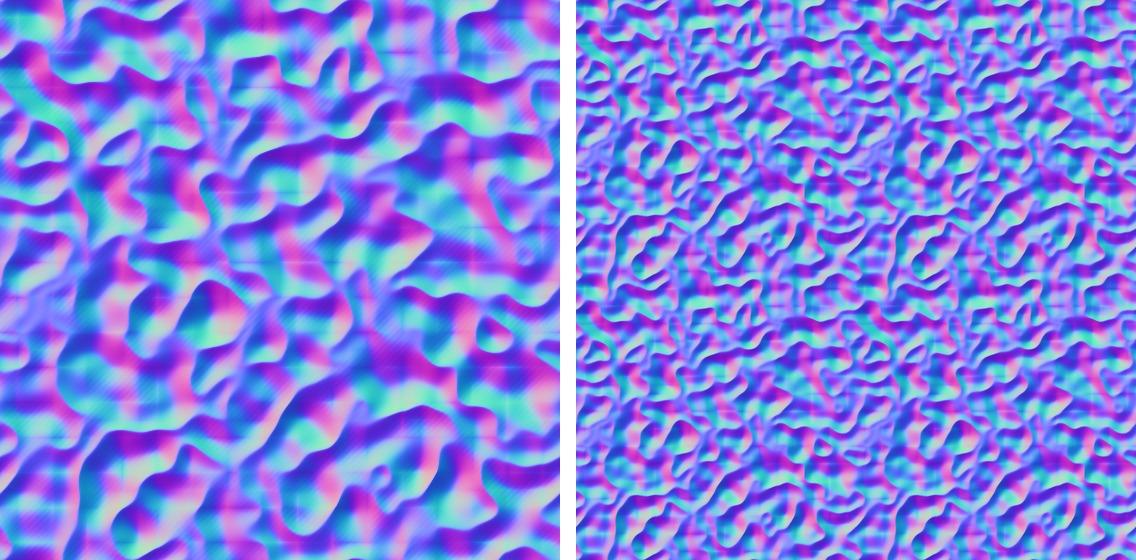
Left: one tile. Right: repeated 2 by 2.
Reproduce this texture map procedurally as a three.js fragment shader.

```glsl
varying vec2 vUv;

#define CELLS 8.0          // coarse lattice cells across the tile
#define DETAIL 0.5         // weight of the octave at twice the frequency
#define CREASE 0.065       // softness of the valley creases
#define TILT 1.35          // steepness of the relief
#define SLOPE_LIMIT 0.25   // compression of the steepest slopes
#define RIPPLE_COUNT 80.0  // fine diagonal ripples across the tile
#define RIPPLE_TILT 0.035  // strength of those ripples
#define SEED 17.0

const float TAU = 6.2831853;

vec2 hash22(vec2 p) {
  vec3 q = fract(p.xyx * vec3(0.1031, 0.1030, 0.0973));
  q += dot(q, q.yzx + 33.33);
  return fract((q.xx + q.yz) * q.zy);
}

// Unit gradient at a lattice point, wrapped to the period
vec2 latticeGradient(vec2 cell, float period) {
  vec2 wrapped = mod(cell, period);
  return normalize(hash22(wrapped + SEED + period) * 2.0 - 0.9999);
}

// Tiling gradient noise: x = value, yz = analytic slope per cell
vec3 gradientNoise(vec2 p, float period) {
  vec2 cell = floor(p);
  vec2 f = p - cell;
  vec2 u = f * f * (3.0 - 2.0 * f);
  vec2 du = 6.0 * f * (1.0 - f);
  vec2 e = vec2(1.0, 0.0);

  vec2 ga = latticeGradient(cell, period);
  vec2 gb = latticeGradient(cell + e.xy, period);
  vec2 gc = latticeGradient(cell + e.yx, period);
  vec2 gd = latticeGradient(cell + e.xx, period);
  float va = dot(ga, f);
  float vb = dot(gb, f - e.xy);
  float vc = dot(gc, f - e.yx);
  float vd = dot(gd, f - e.xx);

  float twist = va - vb - vc + vd;
  float value = va + u.x * (vb - va) + u.y * (vc - va) + u.x * u.y * twist;
  vec2 slope = mix(mix(ga, gb, u.x), mix(gc, gd, u.x), u.y)
             + du * (u.yx * twist + vec2(vb, vc) - va);
  return vec3(value, slope);
}

void main() {
  // Two octaves; the finer one is shifted half a cell off the coarse lattice
  vec3 field = gradientNoise(vUv * CELLS, CELLS);
  vec3 fine = gradientNoise(vUv * CELLS * 2.0 + 0.5, CELLS * 2.0);
  field += DETAIL * fine * vec3(1.0, 2.0, 2.0);

  // Slope of the softly folded height sqrt(n^2 + CREASE^2)
  float fold = field.x / sqrt(field.x * field.x + CREASE * CREASE);
  vec2 slope = TILT * fold * field.yz;
  slope /= 1.0 + SLOPE_LIMIT * length(slope);

  // Faint diagonal ripples, fading in and out with the fine octave
  float ripple = sin(TAU * RIPPLE_COUNT * (vUv.x - vUv.y));
  slope += RIPPLE_TILT * ripple * clamp(0.5 + 2.0 * fine.x, 0.0, 1.0) * vec2(1.0, -1.0);

  // Encode the normal with green pointing down
  vec3 normal = normalize(vec3(-slope.x, slope.y, 1.0));
  gl_FragColor = vec4(normal * 0.5 + 0.5, 1.0);
}
```
